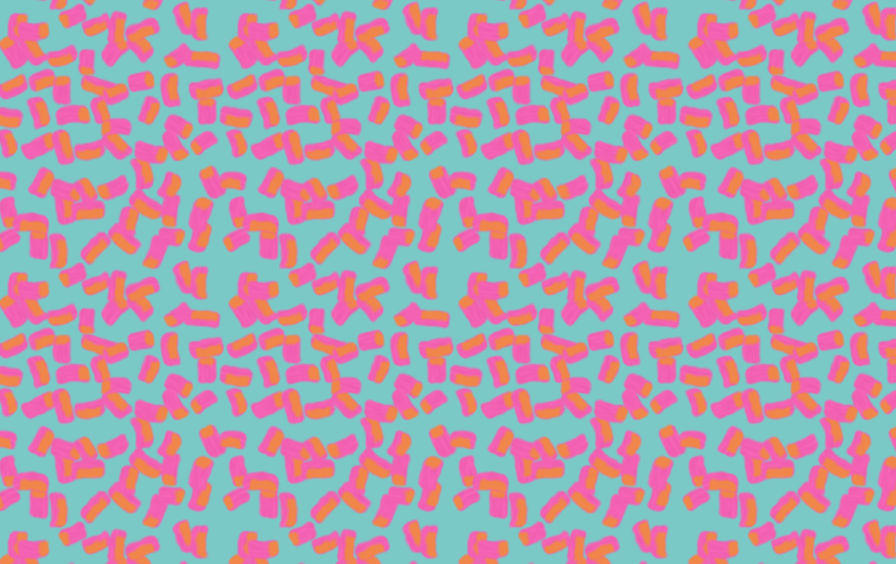
Reproduce this pattern procedurally as a WebGL 2 fragment shader.

```glsl
#version 300 es
precision highp float;

uniform vec2 u_resolution;
out vec4 fragColor;

// Lengths are fractions of the canvas width
#define TILE vec2(0.2565, 0.2890)
#define TILE_ORIGIN vec2(-0.0085, 0.0456)
#define GRID 8.0
#define TILE_MARGIN 0.0035
#define STROKE_HALF vec2(0.0180, 0.0096)
#define JITTER 0.30
#define TURN 0.85
#define ROUGHNESS 0.0020
#define SOFTNESS 0.0021
#define TEAL vec3(0.48, 0.79, 0.78)
#define PINK vec3(0.95, 0.38, 0.70)
#define ORANGE vec3(0.94, 0.53, 0.27)

vec2 hash2(vec2 p) {
    vec3 q = fract(p.xyx * vec3(0.1031, 0.1030, 0.0973));
    q += dot(q, q.yzx + 33.33);
    return fract((q.xx + q.yz) * q.zy);
}

float cornerDot(vec2 cell, vec2 offset) {
    return dot(hash2(cell + 57.0) * 2.0 - 1.0, offset);
}

float gradientNoise(vec2 p) {
    vec2 i = floor(p), f = fract(p);
    vec2 u = f * f * f * (f * (f * 6.0 - 15.0) + 10.0);
    vec2 e = vec2(0.0, 1.0);
    float low = mix(cornerDot(i, f), cornerDot(i + e.yx, f - e.yx), u.x);
    float high = mix(cornerDot(i + e.xy, f - e.xy), cornerDot(i + e.yy, f - e.yy), u.x);
    return mix(low, high, u.y);
}

float roundedBox(vec2 p, vec2 halfSize, float radius) {
    vec2 q = abs(p) - halfSize + radius;
    return length(max(q, 0.0)) + min(max(q.x, q.y), 0.0) - radius;
}

// Centre of a dab; its place within the tile repeats exactly
vec2 dabCentre(vec2 tile, vec2 local) {
    vec2 pitch = (TILE - 2.0 * TILE_MARGIN) / GRID;
    vec2 shift = (hash2(local + 3.0) - 0.5) * 2.0 * JITTER;
    return tile * TILE + TILE_MARGIN + (local + 0.5 + shift) * pitch;
}

// Mostly alternating directions, turned by a slow field
float dabAngle(vec2 local) {
    vec2 h = hash2(local + 19.0);
    float weave = mod(local.x + local.y, 2.0) + step(0.84, h.x);
    float field = gradientNoise(local * 0.37 + 4.3) * 2.0;
    return weave * 1.5708 + TURN * (field + h.y - 0.5);
}

// Paints one dab, with p along and across its length
vec3 paintDab(vec3 under, vec2 p, vec2 local, float soft) {
    vec2 shape = hash2(local + 41.0);
    vec2 accent = hash2(local + 73.0);
    vec2 halfSize = STROKE_HALF * vec2(mix(0.78, 1.12, shape.x), mix(0.88, 1.08, accent.y));
    vec2 seed = local * 7.3;

    // Bent body with a hand-cut edge
    p.y += (shape.y - 0.5) * 0.40 * p.x * p.x / halfSize.x;
    float wobble = gradientNoise(p * 95.0 + seed) * ROUGHNESS;
    float body = roundedBox(p, halfSize, halfSize.y * 0.65) + wobble;

    // Orange runs down one side or covers one tip
    float side = accent.y < 0.5 ? -1.0 : 1.0;
    bool tip = accent.x < 0.36;
    vec2 centre = halfSize * (tip ? vec2(0.72 * side, 0.05) : vec2(0.14 * side, -0.42));
    vec2 extent = halfSize * (tip ? vec2(0.36, 0.78) : vec2(0.76, 0.56));
    float patchDist = roundedBox(p - centre, extent, extent.y * 0.6);
    patchDist += gradientNoise(p * 120.0 + seed + 31.0) * ROUGHNESS * 1.6;

    // Faint streaks of dry brush
    vec3 paint = PINK + 0.035 * gradientNoise(p * vec2(70.0, 260.0) + seed);
    paint = mix(paint, ORANGE, 0.96 * smoothstep(soft * 1.2, -soft * 1.2, patchDist));
    return mix(under, paint, smoothstep(soft, -soft, body));
}

void main() {
    vec2 pos = gl_FragCoord.xy / u_resolution.x - TILE_ORIGIN;
    float soft = max(SOFTNESS, 0.75 / u_resolution.x);
    vec2 home = floor(pos / TILE * GRID);
    vec3 color = TEAL;

    // Nearby cells, painted in a fixed order
    for (int y = -1; y <= 1; y++) {
        for (int x = -1; x <= 1; x++) {
            vec2 cell = home + vec2(x, y);
            vec2 tile = floor((cell + 0.5) / GRID);
            vec2 local = cell - tile * GRID;
            float angle = dabAngle(local);
            float c = cos(angle), s = sin(angle);
            vec2 p = mat2(c, -s, s, c) * (pos - dabCentre(tile, local));
            color = paintDab(color, p, local, soft);
        }
    }
    fragColor = vec4(color, 1.0);
}
```
